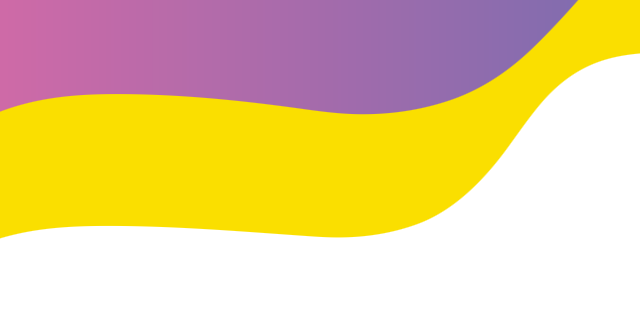
Reproduce this background procedurally as a Shadertoy shader.

```glsl
// Draws a pink to violet sky above a flowing yellow ribbon on white.

const vec3 WHITE  = vec3(1.0);
const vec3 YELLOW = vec3(0.98, 0.875, 0.0);
const vec3 PINK   = vec3(0.81, 0.415, 0.655);
const vec3 VIOLET = vec3(0.51, 0.425, 0.685);

const int KNOTS = 8;

// Each knot holds x, height and slope; the canvas spans 2 by 1.
const vec3 RIBBON_TOP[KNOTS] = vec3[KNOTS](
    vec3(0.0,   0.651, 0.38),  vec3(0.365, 0.706, 0.0),
    vec3(0.95,  0.659, -0.14), vec3(1.133, 0.643, 0.0),
    vec3(1.401, 0.685, 0.33),  vec3(1.667, 0.852, 0.97),
    vec3(1.807, 1.0,   1.13),  vec3(2.0,   1.22,  1.13));

const vec3 RIBBON_BOTTOM[KNOTS] = vec3[KNOTS](
    vec3(0.0,   0.255, 0.3),   vec3(0.339, 0.294, 0.0),
    vec3(0.95,  0.263, -0.07), vec3(1.055, 0.258, 0.0),
    vec3(1.302, 0.299, 0.36),  vec3(1.589, 0.542, 1.38),
    vec3(1.719, 0.708, 1.0),   vec3(2.0,   0.833, 0.09));

// Cubic Hermite height between two knots.
float hermite(vec3 a, vec3 b, float x) {
    float span = b.x - a.x;
    float t = clamp((x - a.x) / span, 0.0, 1.0);
    float s = 1.0 - t;
    return mix(a.y, b.y, t * t * (3.0 - 2.0 * t))
         + span * t * s * (a.z * s - b.z * t);
}

// Height of a smooth curve through all knots.
float curveHeight(vec3 knots[KNOTS], float x) {
    float height = knots[0].y;
    for (int i = 0; i < KNOTS - 1; i++) {
        if (x >= knots[i].x) height = hermite(knots[i], knots[i + 1], x);
    }
    return height;
}

// Coverage above an edge, softened over about one pixel.
float above(float offset) {
    return clamp(0.5 + offset / max(fwidth(offset), 1e-5), 0.0, 1.0);
}

void mainImage(out vec4 fragColor, in vec2 fragCoord) {
    vec2 p = fragCoord / iResolution.xy * vec2(2.0, 1.0);

    // Layers from back to front: paper, ribbon, sky
    vec3 sky = mix(PINK, VIOLET, clamp(p.x / 1.807, 0.0, 1.0));
    vec3 color = mix(WHITE, YELLOW, above(p.y - curveHeight(RIBBON_BOTTOM, p.x)));
    color = mix(color, sky, above(p.y - curveHeight(RIBBON_TOP, p.x)));

    fragColor = vec4(color, 1.0);
}
```
